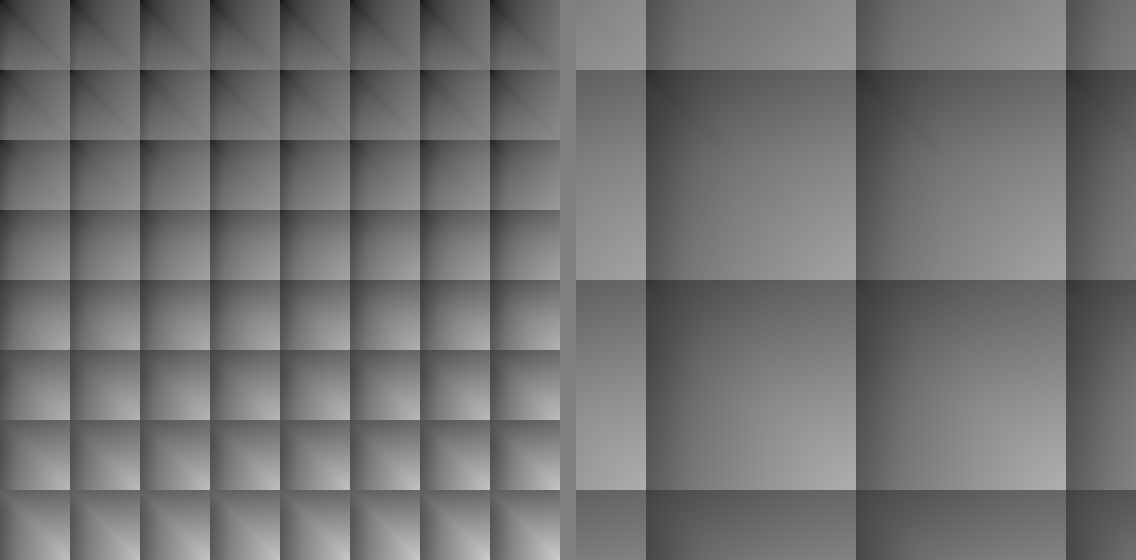
Left, the full canvas; right, a detail of the centre.
Write a Shadertoy shader that draws this pattern.

```glsl
// An 8 by 8 grid of grey gradient tiles, each dark at its upper left corner.
// Down the rows the ramp turns from the larger to the smaller tile coordinate,
// moving the creases; across the columns the left shadow slowly widens.

float tileTone(vec2 p, float row, float col) {
    float hi = max(p.x, p.y);
    float lo = min(p.x, p.y);

    // Blend the steep corner ramp of the top row into the bevel of the bottom row
    float cornerRamp = 0.04 + 0.38 * pow(hi, 0.45) + 0.08 * lo;
    float bevelRamp = 0.37 + 0.03 * hi + 0.38 * lo;
    float tone = mix(cornerRamp, bevelRamp, row);
    tone += 0.12 * row * (1.0 - row);

    // Horizontal and vertical creases that travel with the row
    vec2 beforeCrease = max(row - p, 0.0);
    tone -= 0.14 * (1.0 - row) * (beforeCrease.x + beforeCrease.y);

    // Faint diagonal crease
    tone -= 0.016 * (1.0 - row) * exp(-abs(p.x - p.y) / 0.06);

    // Shadow on the left: a wedge in upper rows, an even strip in lower rows
    float wedge = mix(0.26, 0.1, p.y);
    float width = mix(wedge, 0.3, row) + 0.07 * col;
    tone -= 0.05 * (1.0 - smoothstep(0.0, width, p.x)) * smoothstep(0.0, 0.4, p.y);

    // Slightly brighter lower right corners in later columns
    return tone + 0.05 * (col - 0.5) * lo * row;
}

float gridTone(vec2 uv) {
    vec2 grid = clamp(vec2(uv.x, 1.0 - uv.y), 0.0, 0.99999) * 8.0;
    vec2 index = floor(grid) / 7.0;
    return tileTone(fract(grid), index.y, index.x);
}

void mainImage(out vec4 fragColor, in vec2 fragCoord) {
    // Average four samples per pixel to smooth the tile borders
    float tone = 0.0;
    for (int i = 0; i < 4; i++) {
        vec2 offset = vec2(i % 2, i / 2) * 0.5 - 0.25;
        tone += 0.25 * gridTone((fragCoord + offset) / iResolution.xy);
    }
    fragColor = vec4(vec3(clamp(tone, 0.0, 1.0)), 1.0);
}
```
